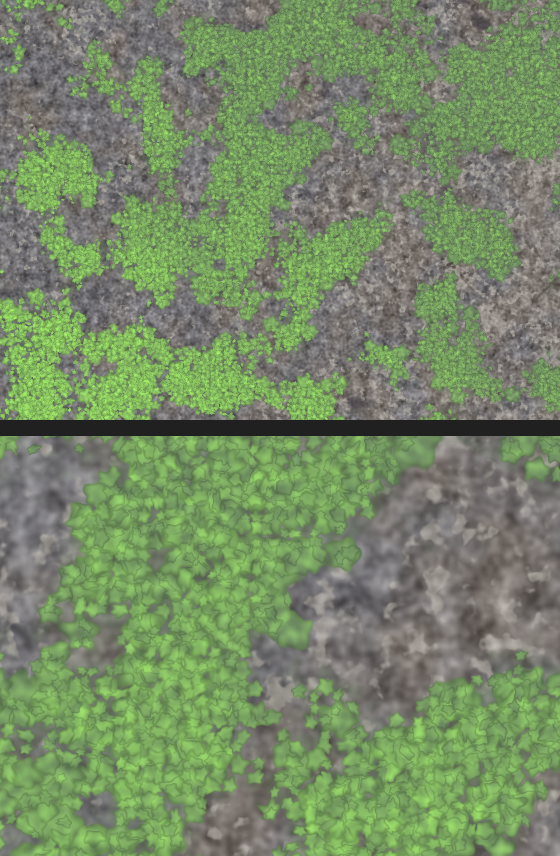
Top, the full canvas; bottom, a detail of the centre.
Reproduce this texture procedurally as a Shadertoy shader.

```glsl
vec2 hash2(vec2 p) {
    vec3 h = fract(p.xyx * vec3(0.1031, 0.1030, 0.0973));
    h += dot(h, h.yzx + 33.33);
    return fract((h.xx + h.yz) * h.zy);
}

float corner(vec2 cell, vec2 offset) {
    return dot(hash2(cell) * 2.0 - 1.0, offset);
}

float gradientNoise(vec2 p) {
    vec2 i = floor(p), f = fract(p);
    vec2 u = f * f * f * (f * (f * 6.0 - 15.0) + 10.0);
    vec2 e = vec2(1.0, 0.0);
    return mix(mix(corner(i, f), corner(i + e.xy, f - e.xy), u.x),
               mix(corner(i + e.yx, f - e.yx), corner(i + e.xx, f - e.xx), u.x), u.y);
}

float fbm(vec2 p) {
    float sum = 0.0, amplitude = 1.0;
    for (int i = 0; i < 3; i++) {
        sum += amplitude * gradientNoise(p);
        p = mat2(1.6, 1.2, -1.2, 1.6) * p + 17.3;
        amplitude *= 0.5;
    }
    return sum;
}

float bump(vec2 p, vec2 center, float radius) {
    vec2 d = (p - center) / radius;
    return exp(-dot(d, d));
}

// Likelihood of moss: three broad colonies broken into patches
float mossCover(vec2 p) {
    float colonies = bump(p, vec2(0.33, 0.2), 0.28)
                   + bump(p, vec2(0.6, 0.75), 0.3)
                   + bump(p, vec2(1.18, 0.8), 0.28);
    return 0.28 + 0.24 * colonies + 0.85 * fbm(p * 6.0 + 40.0);
}

// Scattered rosettes: x = height above the rim, y = random tone
vec2 rosettes(vec2 p, float scale) {
    vec2 q = p * scale, base = floor(q);
    vec2 best = vec2(-1.0, 0.0);
    for (int y = -1; y <= 1; y++)
    for (int x = -1; x <= 1; x++) {
        vec2 cell = base + vec2(x, y);
        vec2 rnd = hash2(cell + scale * 3.0);
        vec2 center = cell + 0.15 + 0.7 * rnd;
        vec2 d = q - center;
        float tone = hash2(cell + 71.0).x;
        float lobes = 1.0 + 0.16 * sin(5.0 * atan(d.y, d.x + 1e-4) + 6.28 * tone);
        float height = 1.0 - length(d) / ((0.42 + 0.25 * rnd.y) * lobes);
        if (height > best.x && mossCover(center / scale) > 0.31 + 0.26 * tone)
            best = vec2(height, tone);
    }
    return best;
}

vec3 stone(vec2 p) {
    float grain = fbm(p * 42.0);
    float speck = gradientNoise(p * 125.0 + 9.0);
    float stain = fbm(p * 5.0 + 20.0);
    vec3 col = vec3(0.445, 0.44, 0.455) + 0.24 * grain + 0.16 * speck + 0.07 * stain;

    // Brown film and bluish bare patches
    col += vec3(0.03, 0.005, -0.03) * smoothstep(-0.3, 0.4, fbm(p * 9.0 + 3.0) + 0.3 * (p.x - 0.6));

    // Pale crust, thicker towards the right
    float crust = fbm(p * 55.0 + 60.0) + 0.7 * fbm(p * 8.0 + 31.0) + 0.22 * (p.x - 0.7);
    col = mix(col, vec3(0.67, 0.65, 0.62) + 0.2 * speck, 0.75 * smoothstep(0.12, 0.45, crust));

    // Damp dark hollows
    float hollow = smoothstep(0.42, 0.62, fbm(p * 6.5 + 83.0) + 0.06 * grain);
    return mix(col, vec3(0.27, 0.25, 0.27) + 0.06 * speck, 0.8 * hollow);
}

void mainImage(out vec4 fragColor, in vec2 fragCoord) {
    vec2 p = fragCoord / iResolution.y;
    vec3 col = stone(p);

    // Thin green film around the colonies
    float film = smoothstep(0.28, 0.6, mossCover(p) + 0.25 * gradientNoise(p * 70.0));
    col = mix(col, vec3(0.39, 0.46, 0.36) + 0.2 * gradientNoise(p * 110.0), 0.6 * film);

    // Ragged outlines, and brighter growth at the lower left
    vec2 ragged = p + 0.007 * vec2(gradientNoise(p * 65.0), gradientNoise(p * 65.0 + 50.0));
    float vigor = smoothstep(1.25, 0.15, p.x * 0.75 + p.y * 0.75 + 0.4 * fbm(p * 3.0));
    float leaf = gradientNoise(p * 105.0 + 5.0);

    // Moss from broad cushions up to small leaves
    float scale = 30.0;
    for (int i = 0; i < 3; i++) {
        vec2 moss = rosettes(ragged, scale);
        float light = 0.15 + 0.6 * vigor + 0.4 * (moss.y - 0.3) + 0.5 * leaf;
        vec3 green = mix(vec3(0.41, 0.53, 0.36), vec3(0.55, 0.8, 0.36), clamp(light, 0.0, 1.0));
        green *= 0.82 + 0.28 * smoothstep(0.0, 0.6, moss.x) + 0.18 * leaf;
        col = mix(col, green, 0.92 * smoothstep(0.0, 0.22, moss.x));
        scale *= 1.75;
    }

    fragColor = vec4(clamp(col, 0.0, 1.0), 1.0);
}
```
